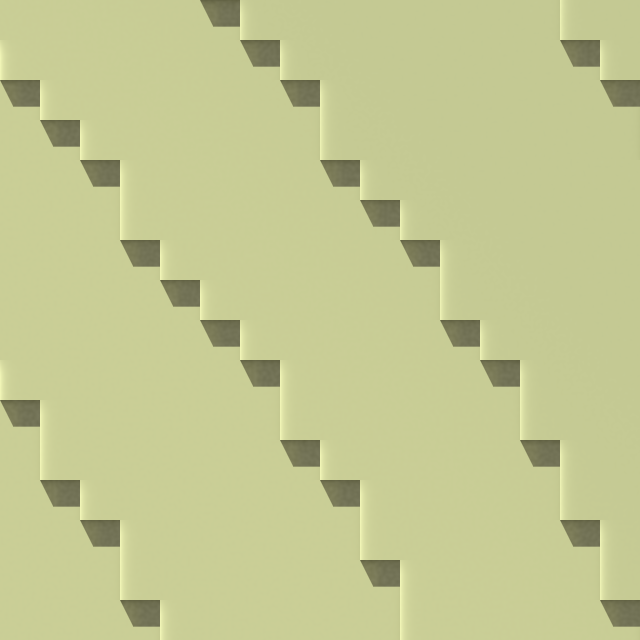
A Shadertoy shader for this pattern:

```glsl
// Draws stepped terraces on a 16 by 16 grid, with lit left walls and slanted cast shadows.

const float GRID = 16.0;
const int LEDGES = 4;
const float LEDGE_BEND = 0.03;
// Start row and slope of each ledge curve
const vec2 LEDGE_CURVE[LEDGES] = vec2[LEDGES](
    vec2(10.75, 1.44), vec2(2.62, 1.04), vec2(-4.78, 0.87), vec2(-12.3, 0.55));

const vec3 GROUND_WARM = vec3(0.790, 0.807, 0.588);
const vec3 GROUND_COOL = vec3(0.768, 0.788, 0.577);
const vec3 WALL_GLOW = vec3(0.17, 0.17, 0.14);
const vec3 SHADE_LIGHT = vec3(0.49, 0.49, 0.35);
const vec3 SHADE_MID = vec3(0.45, 0.45, 0.34);
const vec3 SHADE_DEEP = vec3(0.38, 0.38, 0.26);

vec2 hashGradient(vec2 p) {
    vec3 q = fract(vec3(p.xyx) * vec3(0.1031, 0.1030, 0.0973));
    q += dot(q, q.yzx + 33.33);
    float angle = 6.2832 * fract((q.x + q.y) * q.z);
    return vec2(cos(angle), sin(angle));
}

float gradientNoise(vec2 p) {
    vec2 i = floor(p), f = p - i;
    vec2 u = f * f * f * (f * (f * 6.0 - 15.0) + 10.0);
    vec2 e = vec2(1.0, 0.0);
    float a = dot(hashGradient(i), f);
    float b = dot(hashGradient(i + e.xy), f - e.xy);
    float c = dot(hashGradient(i + e.yx), f - e.yx);
    float d = dot(hashGradient(i + e.xx), f - e.xx);
    return mix(mix(a, b, u.x), mix(c, d, u.x), u.y);
}

// Terrace height: the number of ledges lying below the cell (rows run downward)
float terraceLevel(vec2 cell) {
    float level = 0.0;
    for (int i = 0; i < LEDGES; i++) {
        float slope = LEDGE_CURVE[i].y + LEDGE_BEND * cell.x;
        float edgeRow = floor(LEDGE_CURVE[i].x + slope * cell.x);
        level += 1.0 - step(edgeRow, cell.y);
    }
    return level;
}

float coverage(float signedDist, float pixel) {
    return clamp(0.5 + signedDist / pixel, 0.0, 1.0);
}

// Slanted shadow hanging from the top of a cell
float castShadow(vec2 local, float pixel) {
    float slant = (local.x - 0.5 * local.y) / length(vec2(1.0, 0.5));
    float band = min(local.y, 2.0 / 3.0 - local.y);
    return coverage(min(slant, band), pixel);
}

vec3 shadowColor(vec2 local, float grain) {
    vec3 shade = mix(SHADE_LIGHT, SHADE_MID, smoothstep(0.25, 0.65, local.x));
    shade = mix(shade, SHADE_DEEP, exp(-local.y / 0.09));
    return shade + 0.03 * grain;
}

vec3 groundColor(vec2 uv, float level) {
    float cool = smoothstep(0.35, 0.95, 0.55 * uv.x + 0.45 * uv.y);
    return mix(GROUND_WARM, GROUND_COOL, clamp(cool + 0.3 * step(2.5, level), 0.0, 1.0));
}

void mainImage(out vec4 fragColor, in vec2 fragCoord) {
    vec2 uv = fragCoord / iResolution.xy;
    vec2 p = vec2(uv.x, 1.0 - uv.y) * GRID;
    vec2 cell = floor(p), local = p - cell;
    float pixel = GRID / min(iResolution.x, iResolution.y);

    // Heights of this cell and its neighbours
    float here = terraceLevel(cell);
    float left = terraceLevel(cell + vec2(-1.0, 0.0));
    float right = terraceLevel(cell + vec2(1.0, 0.0));
    float above = terraceLevel(cell + vec2(0.0, -1.0));
    float aboveLeft = terraceLevel(cell + vec2(-1.0, -1.0));

    float grain = gradientNoise(p * 9.0);
    vec3 color = groundColor(uv, here) + 0.004 * grain;

    // Bright left wall, fading in at its upper end
    float wall = step(left + 0.5, here);
    float wallContinues = step(aboveLeft + 0.5, above);
    float fadeIn = mix(smoothstep(-0.25, 0.45, local.y), 1.0, wallContinues);
    color += WALL_GLOW * wall * fadeIn * exp(-local.x / 0.11);

    // Faint contact shade at the foot of the wall
    color -= 0.025 * step(here + 0.5, right) * exp((local.x - 1.0) / 0.07);

    // Shadow below a higher terrace
    float shadow = step(here + 0.5, above) * castShadow(local, pixel);
    color = mix(color, shadowColor(local, grain), shadow);

    fragColor = vec4(color, 1.0);
}
```
